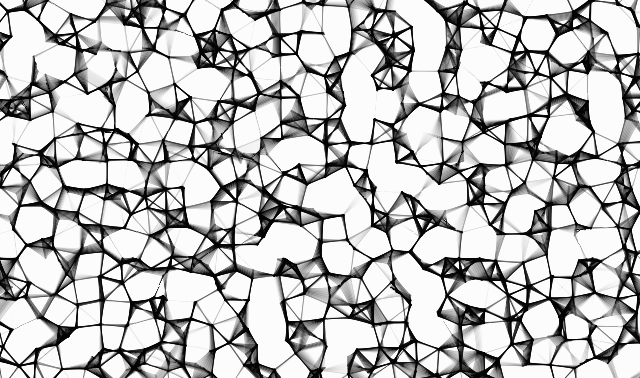
Reproduce this pattern procedurally as a Shadertoy shader.

```glsl
#define COLUMNS 28.5      // grid cells across the canvas
#define JITTER 0.47       // largest node offset, in cells
#define SWEEP 0.85        // largest node drift, in cells
#define LINE_WIDTH 0.027  // half width of a strand, in cells
#define FAN_INK 7.0       // darkness of the swept fans
#define FAN_FADE 0.38     // ink left at the end of a sweep
#define FULL_LENGTH 1.0   // links shorter than this are solid
#define LOST_LENGTH 1.38  // links longer than this vanish
#define PAPER vec3(0.99)
#define INK vec3(0.01)

vec4 hash4(vec2 p) {
    vec4 q = fract(p.xyxy * vec4(0.1031, 0.1030, 0.0973, 0.1099));
    q += dot(q, q.wzxy + 33.33);
    return fract((q.xxyz + q.yzzw) * q.zywx);
}

// Node of a cell: xy is where its sweep starts, zw where it ends
vec4 node(vec2 cell) {
    vec4 h = hash4(cell + 71.0);
    vec2 j = h.xy * 2.0 - 1.0;
    vec2 start = cell + 0.5 + JITTER * j * mix(vec2(1.0), abs(j), 0.5);
    float angle = 6.2832 * h.z;
    return vec4(start, start + SWEEP * pow(h.w, 1.5) * vec2(cos(angle), sin(angle)));
}

// Signed distance to the infinite line through a and b
float lineSide(vec2 p, vec2 a, vec2 b) {
    vec2 ab = b - a, ap = p - a;
    return (ab.x * ap.y - ab.y * ap.x) / max(length(ab), 0.001);
}

// Coverage of a strand that thickens toward its ends
float strand(vec2 p, vec2 a, vec2 b, float aa) {
    vec2 ab = b - a;
    float len = length(ab);
    float along = clamp(dot(p - a, ab) / max(len * len, 0.0001), 0.0, 1.0);
    float d = length(p - a - ab * along);
    float w = LINE_WIDTH * (1.0 + 0.9 * pow(abs(2.0 * along - 1.0), 3.0));
    float visible = 1.0 - smoothstep(FULL_LENGTH, LOST_LENGTH, len);
    return visible * (1.0 - smoothstep(w - aa, w + aa, d));
}

// Translucent surface swept by a strand as both of its nodes drift
float fan(vec2 p, vec4 a, vec4 b, float aa) {
    float ink = 0.0;
    // Each half of the sweep is nearly linear, so its crossing is easy to find
    for (int part = 0; part < 2; part++) {
        float s0 = 0.5 * float(part), s1 = s0 + 0.5;
        float side = lineSide(p, mix(a.xy, a.zw, s0), mix(b.xy, b.zw, s0));
        float spread = 2.0 * (lineSide(p, mix(a.xy, a.zw, s1), mix(b.xy, b.zw, s1)) - side);
        float slope = abs(spread) < 0.001 ? 0.001 : spread;
        float s = clamp(s0 - side / slope, s0, s1);
        for (int i = 0; i < 2; i++) {
            float miss = lineSide(p, mix(a.xy, a.zw, s), mix(b.xy, b.zw, s));
            s = clamp(s - miss / slope, s0, s1);
        }

        // Ink gathers near slow pivots and fades late in the sweep
        float density = FAN_INK * 2.0 * LINE_WIDTH / (2.0 * LINE_WIDTH + abs(spread));
        float hairs = 0.92 + 0.08 * cos(s * 44.0);
        float cover = strand(p, mix(a.xy, a.zw, s), mix(b.xy, b.zw, s), aa);
        ink = max(ink, cover * min(0.96, density * hairs * mix(1.0, FAN_FADE, s)));
    }
    return ink;
}

void mainImage(out vec4 fragColor, in vec2 fragCoord) {
    float pixel = COLUMNS / iResolution.x;
    float aa = 0.55 * pixel;
    vec2 p = fragCoord * pixel;
    vec2 home = floor(p);
    float light = 1.0;

    // Join each nearby node to its right, upper and diagonal neighbours
    for (int y = -2; y <= 2; y++)
    for (int x = -2; x <= 1; x++) {
        vec2 cell = home + vec2(x, y);
        vec4 a = node(cell);
        for (int k = 0; k < 4; k++) {
            vec2 offset = k == 3 ? vec2(0.0, 1.0) : vec2(1.0, float(k - 1));
            vec4 b = node(cell + offset);
            light *= 1.0 - 0.9 * strand(p, a.xy, b.xy, aa);
            light *= 1.0 - fan(p, a, b, aa);
        }
    }

    // Lift the faintest haze to clean paper
    light = clamp(light * 1.05 - 0.01, 0.0, 1.0);
    fragColor = vec4(mix(INK, PAPER, light), 1.0);
}
```
